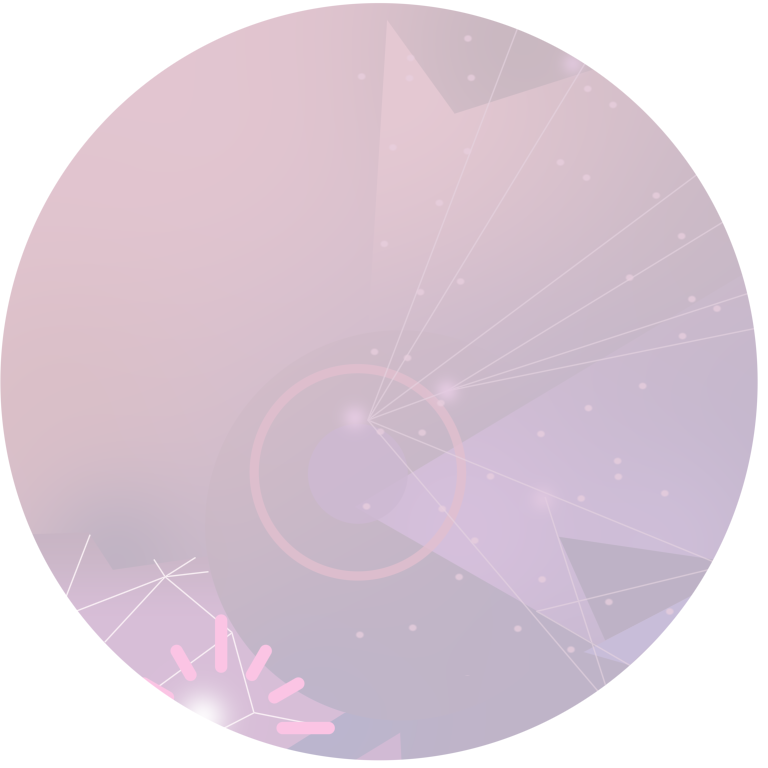
Give the GLSL for this background, as a WebGL 2 fragment shader.

```glsl
#version 300 es
precision highp float;
// A pale pink and mauve disc on white, crossed by translucent shards, thin rays
// and small lights. Soft tints build the ground; half planes, rings, capsules
// and a jittered grid of dots are layered over it, then cut by the disc.
uniform vec2 u_resolution;
out vec4 fragColor;

const float PI = 3.14159265;

// Coverage of a signed distance that is positive inside
float fill(float d) {
  float aa = 0.75 / min(u_resolution.x, u_resolution.y);
  return smoothstep(-aa, aa, d);
}

// Signed distance to the line a-b, positive on its left
float edge(vec2 p, vec2 a, vec2 b) {
  vec2 d = normalize(b - a);
  return d.x * (p.y - a.y) - d.y * (p.x - a.x);
}

// Triangle with corners in counterclockwise order
float triangle(vec2 p, vec2 a, vec2 b, vec2 c) {
  return fill(min(min(edge(p, a, b), edge(p, b, c)), edge(p, c, a)));
}

float circle(vec2 p, vec2 center, float radius) {
  return radius - length(p - center);
}

float glow(vec2 p, vec2 center, float radius) {
  vec2 d = (p - center) / radius;
  return exp(-dot(d, d));
}

// Distance to a segment that leaves a hub at an angle
float rayDistance(vec2 p, vec2 hub, float angle, float near, float far) {
  vec2 dir = vec2(cos(angle), sin(angle));
  vec2 q = p - hub;
  return length(q - dir * clamp(dot(q, dir), near, far));
}

// Four thin rays from one hub; a zero reach leaves a ray out
float fan(vec2 p, vec2 hub, vec4 angles, vec4 reach) {
  float cover = 0.0;
  for (int i = 0; i < 4; i++) {
    float d = rayDistance(p, hub, angles[i], 0.0, reach[i]);
    cover = max(cover, fill(0.0009 - d) * step(0.001, reach[i]));
  }
  return cover;
}

vec2 hash2(vec2 p) {
  return fract(sin(vec2(dot(p, vec2(127.1, 311.7)), dot(p, vec2(269.5, 183.3)))) * 43758.5);
}

// Soft dots, at most one in each grid cell
float dots(vec2 p, float cell, float share) {
  vec2 id = floor(p / cell);
  vec2 center = (id + 0.12 + 0.76 * hash2(id)) * cell;
  float d = length((p - center) * vec2(0.85, 1.0));
  return smoothstep(0.0056, 0.0025, d) * step(hash2(id + 37.0).x, share);
}

vec3 ground(vec2 p) {
  float along = dot(p - vec2(0.3, 0.8), vec2(0.55, -0.83));
  vec3 c = mix(vec3(0.885, 0.772, 0.815), vec3(0.75, 0.707, 0.785), smoothstep(-0.05, 0.72, along));
  c = mix(c, vec3(0.845, 0.74, 0.765), 0.6 * glow(p, vec2(0.06, 0.48), 0.2));
  c = mix(c, vec3(0.78, 0.715, 0.75), 0.9 * glow(p, vec2(0.68, 0.95), 0.19));
  c = mix(c, vec3(0.79, 0.725, 0.765), 0.6 * glow(p, vec2(0.92, 0.74), 0.18));
  c = mix(c, vec3(0.74, 0.695, 0.76), 0.8 * glow(p, vec2(0.15, 0.27), 0.1));
  return mix(c, vec3(0.725, 0.71, 0.815), 0.8 * glow(p, vec2(0.41, 0.07), 0.13));
}

// Large translucent shards and the dim round plate
vec3 shards(vec3 c, vec2 p, float plate) {
  vec2 peak = vec2(0.504, 0.974), notch = vec2(0.592, 0.852);
  float star = max(edge(p, notch, peak), edge(p, vec2(0.771, 0.909), notch));
  star = min(star, edge(p, peak, vec2(0.484, 0.648)));
  float fade = smoothstep(0.55, 0.88, p.y) * smoothstep(1.0, 0.5, p.x);
  c = mix(c, vec3(0.895, 0.785, 0.825), fill(star) * fade);
  c = mix(c, vec3(0.785, 0.71, 0.75), 0.3 * fill(plate) * smoothstep(0.75, 0.45, p.x));
  vec2 apex = vec2(0.462, 0.340);
  float wedge = min(edge(p, vec2(0.986, 0.654), apex), edge(p, apex, vec2(0.651, 0.232)));
  float sheen = 0.2 + 0.8 * glow(p, vec2(0.6, 0.31), 0.2);
  c = mix(c, vec3(0.835, 0.75, 0.86), fill(wedge) * sheen);
  c = mix(c, vec3(0.835, 0.765, 0.88), 0.5 * fill(wedge) * glow(p, vec2(0.87, 0.29), 0.14));
  c = mix(c, vec3(0.745, 0.7, 0.775), triangle(p, vec2(0.728, 0.301), vec2(0.788, 0.166), vec2(0.98, 0.264)));
  return mix(c, vec3(0.785, 0.74, 0.85), triangle(p, vec2(0.76, 0.151), vec2(0.82, 0.134), vec2(0.93, 0.24)));
}

// Jagged pink corner with bright lines and a burst of rounded bars
vec3 corner(vec3 c, vec2 p, float plate) {
  vec2 crest = vec2(0.115, 0.307), dip = vec2(0.147, 0.258);
  float land = min(edge(p, crest, vec2(0.0, 0.303)), edge(p, dip, crest));
  land = max(land, edge(p, vec2(0.273, 0.276), dip));
  land = min(land, edge(p, vec2(0.371, 0.023), vec2(0.449, 0.072)));
  land = min(min(land, 0.45 - p.x), -plate);
  vec3 pink = mix(vec3(0.845, 0.745, 0.845), vec3(0.785, 0.71, 0.77), smoothstep(0.18, 0.31, p.y));
  c = mix(c, pink, fill(land));
  c = mix(c, vec3(0.82, 0.73, 0.83), triangle(p, vec2(0.462, 0.01), vec2(0.523, 0.005), vec2(0.521, 0.046)));
  float web = fan(p, vec2(0.215, 0.249), vec4(-2.773, -2.316, 0.116, -0.695), vec4(0.123, 0.115, 0.056, 0.113));
  web = max(web, fan(p, vec2(0.215, 0.249), vec4(2.145, 0.565, 0, 0), vec4(0.026, 0.046, 0, 0)));
  web = max(web, fan(p, vec2(0.302, 0.176), vec4(-2.51, -1.302, 0, 0), vec4(0.133, 0.108, 0, 0)));
  web = max(web, fan(p, vec2(0.331, 0.072), vec4(-0.195, -2.668, 0, 0), vec4(0.1, 0.057, 0, 0)));
  web = max(web, fan(p, vec2(0.117, 0.303), vec4(-1.94, 0, 0, 0), vec4(0.087, 0, 0, 0)));
  c = mix(c, vec3(1.0, 0.97, 0.98), 0.85 * web);
  c = mix(c, vec3(1.0), 0.9 * glow(p, vec2(0.264, 0.066), 0.032));
  for (int i = 0; i < 6; i++) {
    float far = i % 3 == 0 ? 0.14 : 0.116;
    float bar = 0.008 - rayDistance(p, vec2(0.288, 0.052), float(i) * PI / 6.0, 0.08, far);
    c = mix(c, vec3(0.985, 0.77, 0.895), fill(bar));
  }
  return c;
}

// Rings, long rays, glows and scattered dots
vec3 lights(vec3 c, vec2 p) {
  vec2 hub = vec2(0.466, 0.385);
  c = mix(c, vec3(0.805, 0.725, 0.825), 0.8 * fill(circle(p, hub - vec2(0, 0.002), 0.065)));
  c = mix(c, vec3(0.885, 0.75, 0.81), 0.8 * fill(0.006 - abs(circle(p, hub, 0.135))));
  float rays = fan(p, vec2(0.479, 0.453), vec4(1.206, 1.024, 0.641, 0.352), vec4(1, 1, 1, 0.109));
  rays = max(rays, fan(p, vec2(0.479, 0.453), vec4(-0.389, -0.867, 0, 0), vec4(0.49, 0.47, 0, 0)));
  rays = max(rays, fan(p, vec2(0.582, 0.491), vec4(0.549, 0.313, 0.2, 0), vec4(1, 1, 1, 0)));
  rays = max(rays, fan(p, vec2(0.699, 0.204), vec4(0.238, -0.526, 0, 0), vec4(0.232, 0.14, 0, 0)));
  rays = max(rays, fan(p, vec2(0.71, 0.352), vec4(-1.26, 0, 0, 0), vec4(0.255, 0, 0, 0)));
  c = mix(c, vec3(0.9, 0.83, 0.88), 0.65 * rays);
  float halo = glow(p, vec2(0.462, 0.456), 0.016) + glow(p, vec2(0.582, 0.491), 0.015);
  halo += 0.7 * glow(p, vec2(0.707, 0.35), 0.016) + 0.8 * glow(p, vec2(0.746, 0.917), 0.014);
  c = mix(c, vec3(0.895, 0.795, 0.885), 0.9 * min(halo, 1.0));
  float area = step(0.455, p.x) * step(0.12, p.y);
  return mix(c, vec3(0.91, 0.81, 0.87), 0.75 * area * dots(p, 0.065, 0.5));
}

void main() {
  vec2 p = gl_FragCoord.xy / u_resolution;
  float plate = circle(p, vec2(0.521, 0.316), 0.254);
  vec3 c = shards(ground(p), p, plate);
  c = lights(corner(c, p, plate), p);
  float disc = fill(circle(p, vec2(0.4935, 0.503), 0.493));
  fragColor = vec4(mix(vec3(1.0), c, disc), 1.0);
}
```
